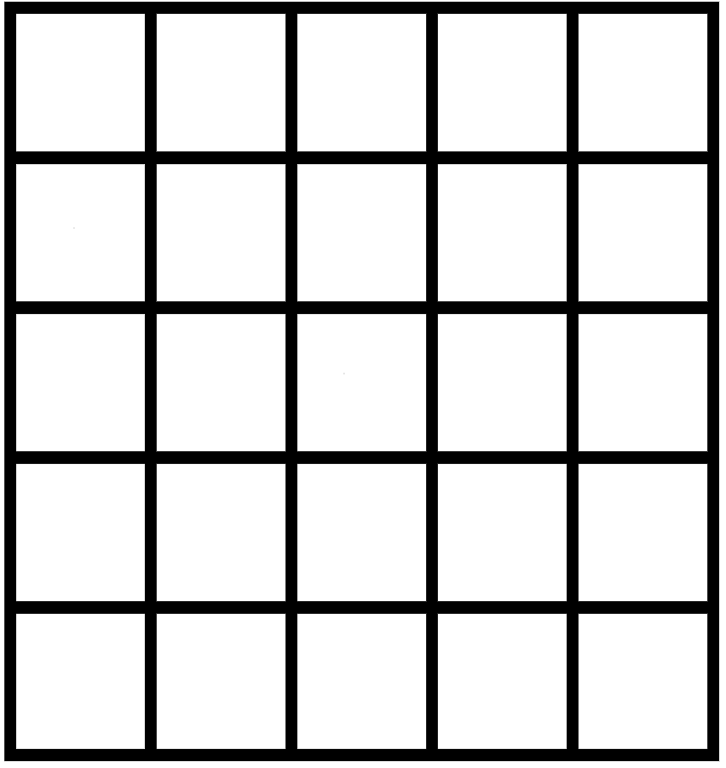
Give the GLSL for this pattern, as a Shadertoy shader.

```glsl
// A bold black 5 x 5 lattice of slightly tall white cells, with two faint specks.
// Each pixel measures its distance to the nearest bar on each axis; the bars
// are joined, clipped to the outer frame, and smoothed over about one pixel.
// All lengths are fractions of the canvas height.

const float CELLS = 5.0;
const vec2 FIRST_BAR = vec2(0.0133, 0.9898);   // centres of left and top bars
const vec2 PITCH = vec2(0.18307, 0.1952);      // bar spacing, across and down
const float BOTTOM_BAR = 0.0169;               // the last row is a little shorter
const vec2 BAR_HALF = vec2(0.0077, 0.0083);    // half widths of the bars
const float RIM_HALF = 0.0079;                 // thinner top and bottom bars
const float EDGE_PIXELS = 1.15;                // width of the edge blend

const int SPECKS = 2;
const vec2 SPECK_START = vec2(0.0964, 0.7031);
const vec2 SPECK_STEP = vec2(0.3516, -0.1895);
const float SPECK_RADIUS = 0.0011;
const float SPECK_STRENGTH = 0.12;

const vec3 PAPER = vec3(1.0);
const vec3 INK = vec3(0.0);

float coverage(float dist, float blend) {
    return clamp(0.5 - dist / blend, 0.0, 1.0);
}

// Signed distance to the upright bars
float columnDistance(float x) {
    float i = clamp(round((x - FIRST_BAR.x) / PITCH.x), 0.0, CELLS);
    return abs(x - FIRST_BAR.x - i * PITCH.x) - BAR_HALF.x;
}

// Signed distance to the level bars, counted from the top
float rowDistance(float y) {
    float i = clamp(round((FIRST_BAR.y - y) / PITCH.y), 0.0, CELLS);
    float centre = max(FIRST_BAR.y - i * PITCH.y, BOTTOM_BAR);
    bool rim = i < 0.5 || i > CELLS - 0.5;
    return abs(y - centre) - (rim ? RIM_HALF : BAR_HALF.y);
}

// Signed distance to the rectangle that bounds the lattice
float frameDistance(vec2 p) {
    vec2 low = vec2(FIRST_BAR.x - BAR_HALF.x, BOTTOM_BAR - RIM_HALF);
    vec2 high = vec2(FIRST_BAR.x + CELLS * PITCH.x + BAR_HALF.x,
                     FIRST_BAR.y + RIM_HALF);
    vec2 d = max(low - p, p - high);
    return max(d.x, d.y);
}

void mainImage(out vec4 fragColor, in vec2 fragCoord) {
    vec2 p = fragCoord / iResolution.y;
    float blend = EDGE_PIXELS / iResolution.y;

    // Lattice
    float bars = min(columnDistance(p.x), rowDistance(p.y));
    float ink = coverage(max(bars, frameDistance(p)), blend);

    // Faint specks on the paper
    for (int i = 0; i < SPECKS; i++) {
        vec2 centre = SPECK_START + float(i) * SPECK_STEP;
        float speck = coverage(length(p - centre) - SPECK_RADIUS, blend);
        ink = max(ink, SPECK_STRENGTH * speck);
    }

    fragColor = vec4(mix(PAPER, INK, ink), 1.0);
}
```
